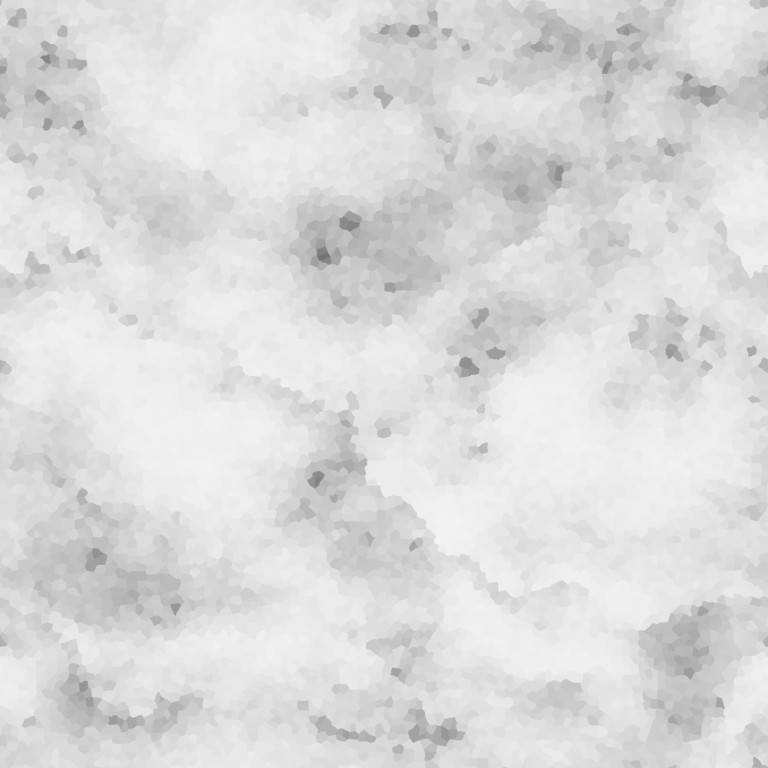
Write a Shadertoy shader that draws this texture.

```glsl
float hash(vec2 p) {
    return fract(sin(dot(p, vec2(127.1, 311.7))) * 43758.5453);
}

// Value noise that wraps after a whole number of lattice steps
float noise(vec2 p, vec2 period, float seed) {
    vec2 cell = floor(p), f = fract(p);
    f = f * f * (3.0 - 2.0 * f);
    vec2 lo = mod(cell, period) + seed;
    vec2 hi = mod(cell + 1.0, period) + seed;
    return mix(mix(hash(lo), hash(vec2(hi.x, lo.y)), f.x),
               mix(hash(vec2(lo.x, hi.y)), hash(hi), f.x), f.y);
}

// Signed octave sum, centred on zero
float fbm(vec2 p, vec2 period, float seed) {
    float sum = 0.0, amplitude = 1.0;
    for (int i = 0; i < 5; i++) {
        sum += amplitude * (noise(p * period, period, seed) - 0.5);
        period *= 2.0;
        amplitude *= 0.5;
        seed += 7.3;
    }
    return sum;
}

// Crisp rim on one side, smoke fading away on the other
float vein(float phase) {
    float f = fract(phase);
    return smoothstep(0.0, 0.05, f) * 0.6 * (exp(-3.0 * f) + exp(-14.0 * f));
}

float marble(vec2 p) {
    vec2 warp = vec2(fbm(p, vec2(3.0), 11.7), fbm(p, vec2(3.0), 53.1));
    vec2 q = p + 0.3 * warp;

    // Broad clouds and smaller, slightly flattened patches
    float clouds = fbm(q, vec2(3.0, 4.0), 91.4);
    float patches = fbm(p + 0.08 * warp, vec2(10.0, 14.0), 137.9);

    // Falling and rising veins, each broken up by a mask
    float falling = vein(-2.0 * q.y - q.x + 0.35)
                  * smoothstep(-0.2, 0.25, fbm(p, vec2(2.0), 171.3));
    float rising = vein(2.0 * q.y - q.x + 0.1)
                 * smoothstep(-0.2, 0.25, fbm(p, vec2(2.0), 213.8));

    // Dark specks gathered inside the patches
    float specks = smoothstep(0.62, 0.95, noise(p * 48.0, vec2(48.0), 251.2))
                 * smoothstep(-0.05, 0.35, patches);

    float stain = 2.4 * clouds + 2.0 * patches + 2.6 * (falling + rising)
                + 2.0 * specks - 0.53;
    return stain;
}

// Grey of one flat chip, from the stain at its centre
float chipTone(vec2 site, float cells) {
    float jitter = hash(mod(floor(site), cells) + 301.6) - 0.5;
    float stain = marble(site / cells) + 0.6 * jitter;
    return 0.955 - 0.1 * log(1.0 + exp(1.25 * stain + 0.12));
}

void mainImage(out vec4 fragColor, in vec2 fragCoord) {
    vec2 uv = fragCoord / iResolution.xy;
    const float cells = 90.0;

    // Roughen the chip outlines a little
    vec2 wobble = vec2(noise(uv * 180.0, vec2(180.0), 17.5),
                       noise(uv * 180.0, vec2(180.0), 43.2)) - 0.5;
    vec2 p = uv * cells + 0.25 * wobble;

    // Two nearest chip centres
    vec2 nearest = vec2(0.0), second = vec2(0.0);
    float nearestDist = 1e5, secondDist = 1e5;
    for (int y = -2; y <= 2; y++) {
        for (int x = -2; x <= 2; x++) {
            vec2 cell = floor(p) + vec2(x, y);
            vec2 id = mod(cell, cells);
            vec2 site = cell + 0.02 + 0.96 * vec2(hash(id + 5.3), hash(id + 71.9));
            float dist = length(site - p);
            if (dist < nearestDist) {
                second = nearest;
                secondDist = nearestDist;
                nearest = site;
                nearestDist = dist;
            } else if (dist < secondDist) {
                second = site;
                secondDist = dist;
            }
        }
    }

    // Blend across the shared edge over about one pixel
    float edge = dot(0.5 * (nearest + second) - p, normalize(second - nearest));
    float pixel = cells / iResolution.y;
    float cover = 0.5 + 0.5 * clamp(edge / (0.7 * pixel), 0.0, 1.0);
    float tone = mix(chipTone(second, cells), chipTone(nearest, cells), cover);
    fragColor = vec4(vec3(tone), 1.0);
}
```
